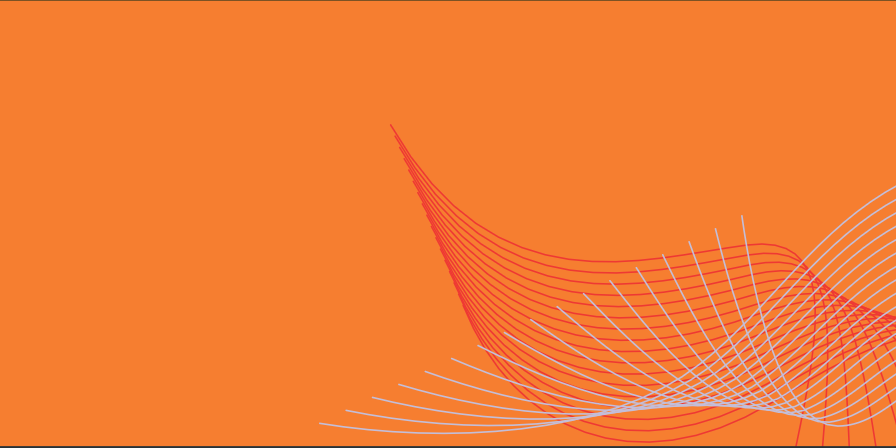
Write a Shadertoy shader that draws this background.

```glsl
// Two fans of fine blended curves, red and lavender, sweeping over flat orange.

// Lengths are in canvas heights, so the canvas spans 2 by 1.
const vec3 ORANGE = vec3(0.965, 0.495, 0.190);
const vec3 RED = vec3(0.935, 0.225, 0.200);
const vec3 LAVENDER = vec3(0.765, 0.745, 0.850);
const vec3 BOTTOM_EDGE = vec3(0.16, 0.20, 0.22);
const vec3 TOP_EDGE = vec3(0.48, 0.32, 0.14);
const float HALF_WIDTH = 0.0018;
const float BOTTOM_HEIGHT = 0.0042;
const float TOP_HEIGHT = 0.0022;
const int CURVES = 17;
const int SEGMENTS = 16;

// Each path is two joined cubics: points 0-3 and 3-6.
const vec2 RED_FIRST[7] = vec2[7](
    vec2(0.872, 0.721), vec2(1.107, 0.310), vec2(1.432, 0.422),
    vec2(1.667, 0.453),
    vec2(1.862, 0.479), vec2(1.836, 0.284), vec2(1.776, 0.0));
const vec2 RED_LAST[7] = vec2[7](
    vec2(1.034, 0.318), vec2(1.146, 0.036), vec2(1.419, -0.081),
    vec2(1.719, 0.099),
    vec2(1.927, 0.224), vec2(2.214, 0.440), vec2(2.734, 0.0));
const vec2 LAVENDER_FIRST[7] = vec2[7](
    vec2(0.714, 0.055), vec2(0.990, 0.010), vec2(1.354, 0.023),
    vec2(1.563, 0.188),
    vec2(1.719, 0.310), vec2(1.823, 0.492), vec2(2.010, 0.590));
const vec2 LAVENDER_LAST[7] = vec2[7](
    vec2(1.656, 0.518), vec2(1.680, 0.349), vec2(1.740, 0.049),
    vec2(1.870, 0.049),
    vec2(1.922, 0.049), vec2(1.964, 0.078), vec2(2.010, 0.112));

float segmentDistance(vec2 p, vec2 a, vec2 b) {
    vec2 ab = b - a, ap = p - a;
    return length(ap - ab * clamp(dot(ap, ab) / dot(ab, ab), 0.0, 1.0));
}

vec2 cubicPoint(vec2 a, vec2 b, vec2 c, vec2 d, float t) {
    float s = 1.0 - t;
    return s * s * s * a + 3.0 * s * t * (s * b + t * c) + t * t * t * d;
}

// Distance to a cubic, skipped when p lies outside its control box.
float cubicDistance(vec2 p, vec2 a, vec2 b, vec2 c, vec2 d, float margin) {
    vec2 low = min(min(a, b), min(c, d)) - margin;
    vec2 high = max(max(a, b), max(c, d)) + margin;
    if (any(lessThan(p, low)) || any(greaterThan(p, high))) return 1.0;
    float nearest = 1.0;
    vec2 from = a;
    for (int i = 1; i <= SEGMENTS; i++) {
        vec2 to = cubicPoint(a, b, c, d, float(i) / float(SEGMENTS));
        nearest = min(nearest, segmentDistance(p, from, to));
        from = to;
    }
    return nearest;
}

// Coverage of a thin stroke, also when it is narrower than a pixel.
float strokeCoverage(float dist, float pixel) {
    float cover = clamp((HALF_WIDTH - dist) / pixel + 0.5, 0.0, 1.0);
    return min(cover, 2.0 * HALF_WIDTH / pixel);
}

// Coverage of all the curves blended from the first path to the last.
float fanCoverage(vec2 p, vec2 first[7], vec2 last[7], float pixel) {
    float gaps = 1.0;
    float margin = HALF_WIDTH + pixel;
    for (int i = 0; i < CURVES; i++) {
        float blend = float(i) / float(CURVES - 1);
        vec2 q[7];
        for (int k = 0; k < 7; k++) q[k] = mix(first[k], last[k], blend);
        float dist = min(cubicDistance(p, q[0], q[1], q[2], q[3], margin),
                         cubicDistance(p, q[3], q[4], q[5], q[6], margin));
        gaps *= 1.0 - strokeCoverage(dist, pixel);
    }
    return 1.0 - gaps;
}

void mainImage(out vec4 fragColor, in vec2 fragCoord) {
    float pixel = 1.0 / iResolution.y;
    vec2 p = fragCoord * pixel;
    vec3 color = ORANGE;

    // Curve fans, lavender on top
    color = mix(color, RED, fanCoverage(p, RED_FIRST, RED_LAST, pixel));
    color = mix(color, LAVENDER,
                fanCoverage(p, LAVENDER_FIRST, LAVENDER_LAST, pixel));

    // Thin dark borders
    float bottom = clamp((BOTTOM_HEIGHT - p.y) / pixel + 0.5, 0.0, 1.0);
    float top = clamp((p.y - 1.0 + TOP_HEIGHT) / pixel + 0.5, 0.0, 1.0);
    color = mix(color, BOTTOM_EDGE, bottom);
    color = mix(color, TOP_EDGE, top);

    fragColor = vec4(color, 1.0);
}
```
